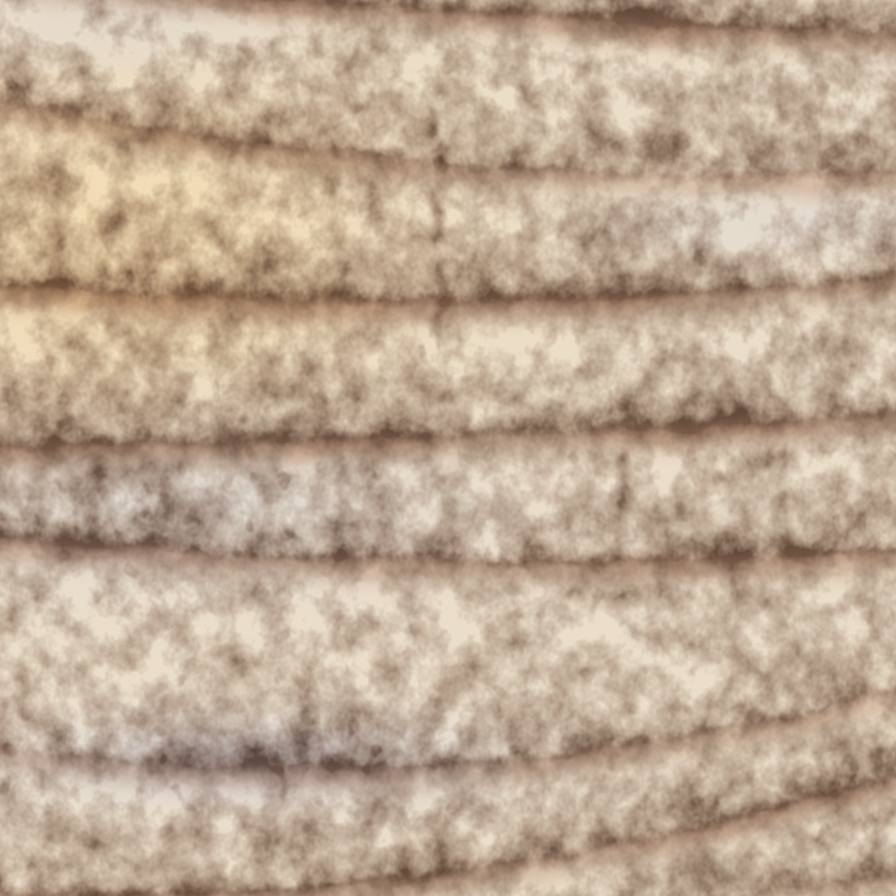
This texture is drawn by a Shadertoy shader. Its source:

```glsl
// Weathered limestone strata: pale mottled ledges split by shaded brown seams.

// Stone colours, dark to light, and the stains laid over them
const vec3 UMBER = vec3(0.38, 0.28, 0.22);
const vec3 TAN   = vec3(0.69, 0.60, 0.52);
const vec3 CREAM = vec3(0.92, 0.87, 0.79);
const vec3 RUST  = vec3(0.62, 0.47, 0.38);
const vec3 OCHRE_TINT = vec3(1.03, 0.99, 0.89);
const vec3 SLATE_TINT = vec3(0.93, 0.97, 1.08);

const float BASE_TONE   = 0.80;   // brightness of clean stone along the ramp
const float MOTTLE      = 1.20;   // contrast of the stone grain
const float SHADE_DEPTH = 0.52;   // darkness of the undercut above a seam
const float SHADE_REACH = 0.034;  // height of the undercut
const float LEDGE_WIDTH = 0.013;  // falloff below a seam
const float CORE_WIDTH  = 0.007;  // dark line inside a seam
const float RUST_WIDTH  = 0.015;
const float CRACK_WIDTH = 0.007;

// Seams: height at the left, centre and right, then strength
const int SEAM_COUNT = 8;
const vec4 SEAMS[SEAM_COUNT] = vec4[](
    vec4(1.030, 0.990, 0.963, 1.00), vec4(0.889, 0.818, 0.811, 0.75),
    vec4(0.684, 0.665, 0.694, 0.90), vec4(0.505, 0.514, 0.540, 0.90),
    vec4(0.401, 0.375, 0.385, 0.95), vec4(0.167, 0.147, 0.229, 0.75),
    vec4(0.004, 0.026, 0.138, 0.85), vec4(-0.20, -0.06, 0.023, 0.50));

// Upright cracks: x, lower end, upper end, strength
const int CRACK_COUNT = 3;
const vec4 CRACKS[CRACK_COUNT] = vec4[](
    vec4(0.490, 0.61, 0.89, 0.45), vec4(0.698, 0.40, 0.50, 0.38),
    vec4(0.750, 0.82, 0.89, 0.22));

vec2 hashGradient(vec2 cell) {
    vec3 h = fract(cell.xyx * vec3(0.1031, 0.1030, 0.0973));
    h += dot(h, h.yzx + 33.33);
    return 2.0 * fract((h.xx + h.yz) * h.zy) - 1.0;
}

float gradientNoise(vec2 p) {
    vec2 i = floor(p), f = fract(p);
    vec2 u = f * f * f * (f * (f * 6.0 - 15.0) + 10.0);
    vec2 e = vec2(0.0, 1.0);
    float low  = mix(dot(hashGradient(i), f),
                     dot(hashGradient(i + e.yx), f - e.yx), u.x);
    float high = mix(dot(hashGradient(i + e.xy), f - e.xy),
                     dot(hashGradient(i + e.yy), f - e.yy), u.x);
    return mix(low, high, u.y);
}

float fbm(vec2 p) {
    float sum = 0.0, amplitude = 0.5;
    for (int i = 0; i < 4; i++) {
        sum += amplitude * gradientNoise(p);
        p = mat2(1.6, 1.2, -1.2, 1.6) * p + 17.3;
        amplitude *= 0.6;
    }
    return sum;
}

// Parabola through the three heights of a seam
float seamHeight(vec3 h, float x) {
    return h.x + x * (4.0 * h.y - 3.0 * h.x - h.z)
         + x * x * 2.0 * (h.x - 2.0 * h.y + h.z);
}

float bell(float d, float width) { return exp(-d * d / (width * width)); }

float patchMask(vec2 p, vec2 centre, vec2 radius) {
    vec2 q = (p - centre) / radius;
    return exp(-dot(q, q));
}

void mainImage(out vec4 fragColor, in vec2 fragCoord) {
    vec2 p = fragCoord / iResolution.xy;
    float grain  = fbm(p * vec2(25.0, 22.0) + 40.0);
    float drift  = gradientNoise(p * vec2(4.0, 7.0) + 9.0);
    float ragged = 0.018 * fbm(p * vec2(14.0, 20.0) + 71.0) + 0.010 * grain;

    // Undercut shade, dark core and rusty lip of every seam
    float shade = 0.0, core = 0.0, rust = 0.0;
    for (int i = 0; i < SEAM_COUNT; i++) {
        vec4 seam = SEAMS[i];
        float d = p.y - seamHeight(seam.xyz, p.x) + ragged;
        float wear = gradientNoise(vec2(p.x * 5.0, float(i) * 7.37 + 0.4));
        float strength = seam.w * (1.0 + 0.6 * wear);
        float reach = SHADE_REACH * (1.0 + 0.9 * wear);
        float side = d > 0.0 ? exp(-d / reach) : bell(d, LEDGE_WIDTH);
        shade = max(shade, strength * side);
        core  = max(core, strength * bell(d, CORE_WIDTH));
        rust  = max(rust, strength * bell(d + 0.012, RUST_WIDTH));
    }

    // Broken upright cracks
    float crack = 0.0;
    for (int i = 0; i < CRACK_COUNT; i++) {
        vec4 c = CRACKS[i];
        float bend = 0.016 * gradientNoise(vec2(p.y * 24.0, float(i) + 0.5));
        float span = smoothstep(c.y - 0.02, c.y + 0.02, p.y)
                   * (1.0 - smoothstep(c.z - 0.02, c.z + 0.02, p.y));
        float gaps = smoothstep(-0.3, 0.2, gradientNoise(p * vec2(18.0, 30.0)));
        crack = max(crack, c.w * span * gaps * bell(p.x - c.x - bend, CRACK_WIDTH));
    }

    // Local stains, bleached areas and dark pits
    float ochre = patchMask(p, vec2(0.12, 0.73), vec2(0.35, 0.20));
    float slate = patchMask(p, vec2(0.28, 0.15), vec2(0.24, 0.045))
                + 0.6 * patchMask(p, vec2(0.20, 0.44), vec2(0.28, 0.09));
    float bleach = patchMask(p, vec2(0.12, 0.97), vec2(0.20, 0.06))
                 + patchMask(p, vec2(0.88, 0.75), vec2(0.20, 0.035));
    float pits = smoothstep(0.16, 0.45, gradientNoise(p * vec2(52.0, 46.0) + 5.0));

    float tone = BASE_TONE + MOTTLE * grain + 0.22 * drift + 0.12 * bleach
               - SHADE_DEPTH * shade - 0.16 * core - crack
               - pits * (0.12 + 0.25 * min(slate, 1.0));
    tone = clamp(tone, 0.0, 1.0);
    vec3 color = mix(UMBER, TAN, min(tone * 2.0, 1.0));
    color = mix(color, CREAM, max(tone * 2.0 - 1.0, 0.0));
    color = mix(color, RUST * (1.0 + 0.6 * grain), clamp(0.55 * rust, 0.0, 1.0));
    color *= mix(vec3(1.0), OCHRE_TINT, ochre);
    color *= mix(vec3(1.0), SLATE_TINT, min(slate + 0.4 * bleach, 1.0));
    fragColor = vec4(clamp(color, 0.0, 1.0), 1.0);
}
```
